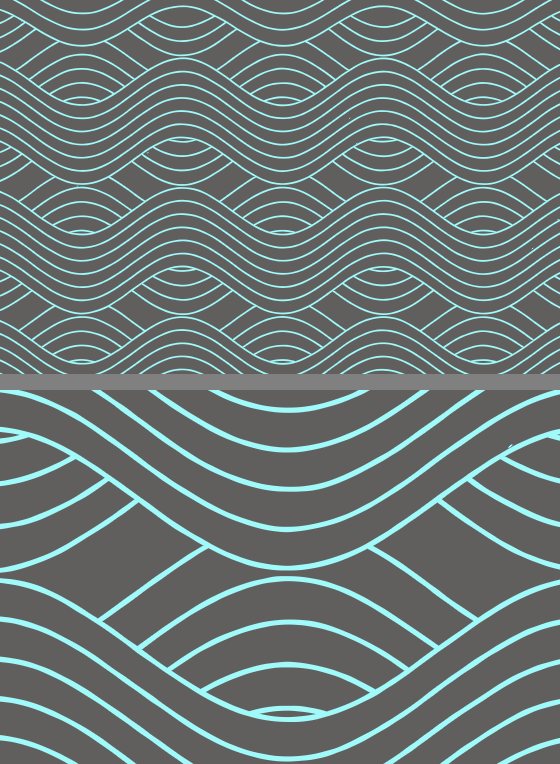
Top, the full canvas; bottom, a detail of the centre.
Give the GLSL for this pattern, as a Shadertoy shader.

```glsl
// Layered wave bands in pale cyan line on grey, with bowls and arches in the gaps.
// Every line is one cosine: bands run in phase, the gap curves in antiphase and
// clipped to the gap. Lengths are in canvas heights, with y running downward.

#define PERIOD      0.5371   // width of one wave
#define TROUGH_X    0.2187   // first trough
#define ROW_STEP    0.3457   // height of one band plus gap
#define FIRST_TOP  -0.1270   // mean height of the first band's top line
#define AMP         0.0625
#define BAND_PITCH  0.0352   // between lines of a band
#define GAP_PITCH   0.0383   // between bowls or arches
#define LINE_WIDTH  0.0046
#define FLECK_RATE  0.07     // share of cells with a stray fleck
#define GROUND      vec3(0.38, 0.37, 0.37)
#define INK         vec3(0.63, 0.98, 0.98)

const float TAU = 6.28318;
const int BAND_GAPS = 6;

float hash(vec2 p) {
    return fract(sin(dot(p, vec2(127.1, 311.7))) * 43758.5453);
}

float noise(vec2 p) {
    vec2 i = floor(p), f = fract(p);
    f = f * f * (3.0 - 2.0 * f);
    return mix(mix(hash(i), hash(i + vec2(1, 0)), f.x),
               mix(hash(i + vec2(0, 1)), hash(i + vec2(1, 1)), f.x), f.y);
}

// Signed distance to a cosine line; positive below it
float wave(vec2 p, float mean, float amp) {
    float k = TAU / PERIOD;
    float a = k * (p.x - TROUGH_X);
    float slope = amp * k * sin(a);
    return (p.y - mean - amp * cos(a)) / sqrt(1.0 + slope * slope);
}

float coverage(float d, float px) {
    return clamp(0.5 - d / px, 0.0, 1.0);
}

// Sparse, slightly stretched marks, one at most per cell
float fleckDistance(vec2 p) {
    const float CELLS = 11.0;
    vec2 id = floor(p * CELLS);
    if (hash(id) > FLECK_RATE) return 1.0;
    vec2 centre = 0.2 + 0.6 * vec2(hash(id + 7.3), hash(id + 19.1));
    vec2 q = (fract(p * CELLS) - centre) / CELLS;
    q.y += 0.6 * q.x;
    return length(q * vec2(0.7, 1.2)) - 0.0025 * noise(p * 400.0);
}

void mainImage(out vec4 fragColor, in vec2 fragCoord) {
    float px = 1.0 / iResolution.y;
    vec2 p = vec2(fragCoord.x, iResolution.y - fragCoord.y) * px;

    // Slight unevenness of the drawn line
    p.y += 0.0014 * (noise(p * 28.0) - 0.5);
    float halfWidth = 0.5 * LINE_WIDTH * (0.9 + 0.2 * noise(p * 90.0));

    float bandDist = 1.0;
    float gapInk = 0.0;

    for (int row = 0; row < 4; row++) {
        // The first row is flatter and more widely spaced
        float first = float(row == 0);
        float amp = AMP - 0.0098 * first;
        float pitch = BAND_PITCH + 0.0078 * first;
        float top = FIRST_TOP + ROW_STEP * float(row);
        float bottom = top + BAND_PITCH * float(BAND_GAPS) - 0.0146 * first;
        float nextTop = top + ROW_STEP;

        // Band lines, from the bottom edge up
        for (int i = 0; i <= BAND_GAPS; i++)
            bandDist = min(bandDist, abs(wave(p, bottom - pitch * float(i), amp)));

        float gapDist = 1.0;

        // Bowls hanging under the crests
        for (int i = 0; i < 4 - int(first); i++) {
            float mean = nextTop - 0.1328 - GAP_PITCH * float(i);
            gapDist = min(gapDist, abs(wave(p, mean, -AMP)));
        }

        // Arches rising over the troughs; the outermost stands apart
        for (int i = 0; i < 5; i++) {
            float mean = nextTop - 0.0107 * first + GAP_PITCH * float(i - 1);
            mean -= i == 0 ? 0.0117 : 0.0;
            gapDist = min(gapDist, abs(wave(p, mean, -AMP)));
        }

        // Keep the gap curves between the two bands
        float inside = coverage(-wave(p, bottom, amp), px)
                     * coverage(wave(p, nextTop, AMP), px);
        gapInk = max(gapInk, inside * coverage(gapDist - halfWidth, px));
    }

    float ink = max(gapInk, coverage(bandDist - halfWidth, px));

    // Flecks of ink close to the lines
    float nearLine = 1.0 - smoothstep(0.008, 0.014, bandDist);
    ink = max(ink, nearLine * coverage(fleckDistance(p), px));

    fragColor = vec4(mix(GROUND, INK, ink), 1.0);
}
```
